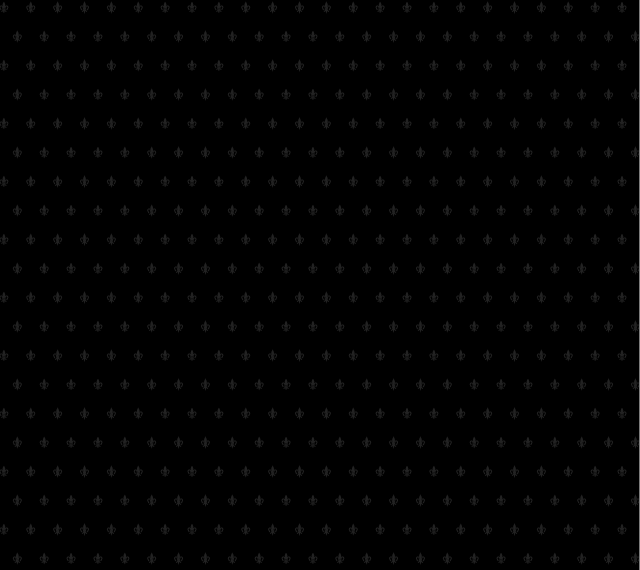
A Shadertoy shader for this pattern:

```glsl
// Staggered rows of tiny charcoal lily ornaments on a black ground.
// Each cell holds one mirrored motif made of a lens-shaped centre petal,
// curled side petals, feet and a stem, all as distance functions.

const float DESIGN_WIDTH = 512.0;             // layout units across the canvas
const vec2  PITCH        = vec2(21.5, 23.2);  // column and row spacing
const vec2  FIRST_MOTIF  = vec2(3.1, 6.0);    // from the top left corner
const float HALF_HEIGHT  = 4.5;               // half the motif height
const float STROKE       = 0.09;              // half line width, motif units
const float EDGE_WIDTH   = 0.7;               // pale strip at the right edge
const vec3  GROUND       = vec3(0.0);
const vec3  INK          = vec3(0.135);
const vec3  EDGE_COLOUR  = vec3(0.55);
const float PI           = 3.14159;

float segment(vec2 p, vec2 a, vec2 b) {
    vec2 ab = b - a;
    return length(p - a - ab * clamp(dot(p - a, ab) / dot(ab, ab), 0.0, 1.0));
}

// Arc from the start angle counterclockwise to the left side of its circle.
float arc(vec2 p, float radius, float start) {
    float angle = clamp(atan(p.y, p.x), start, PI);
    return length(p - radius * vec2(cos(angle), sin(angle)));
}

// Upright lens with pointed ends.
float lens(vec2 p, float halfWidth, float halfHeight) {
    float offset = (halfHeight * halfHeight - halfWidth * halfWidth) / (2.0 * halfWidth);
    return length(vec2(abs(p.x) + offset, p.y)) - offset - halfWidth;
}

// Lily ornament spanning -1 to 1 vertically.
float lily(vec2 p) {
    p.x = abs(p.x);

    // Centre petal and stem
    float petal = lens(p - vec2(0.0, 0.34), 0.24, 0.68);
    float stem = lens(p - vec2(0.0, -0.55), 0.14, 0.46);

    // Side petal: rising inner edge, arch and drooping outer edge
    float side = arc(p - vec2(0.46, 0.03), 0.24, -0.2);
    side = min(side, segment(p, vec2(0.22, 0.03), vec2(0.12, -0.45)));
    side = min(side, segment(p, vec2(0.695, -0.02), vec2(0.54, -0.38)));

    // Band and foot
    float band = segment(p, vec2(0.0, -0.44), vec2(0.24, -0.44));
    float foot = segment(p, vec2(0.12, -0.5), vec2(0.36, -0.68));

    float strokes = min(side, min(band, foot)) - STROKE;
    return min(min(petal, stem), strokes);
}

float coverage(float dist, float pixel) {
    return clamp(0.5 - dist / pixel, 0.0, 1.0);
}

void mainImage(out vec4 fragColor, in vec2 fragCoord) {
    float pixel = DESIGN_WIDTH / iResolution.x;
    vec2 pos = vec2(fragCoord.x, iResolution.y - fragCoord.y) * pixel;

    // Every second row is shifted by half a column
    vec2 grid = (pos - FIRST_MOTIF) / PITCH;
    float row = floor(grid.y + 0.5);
    grid.x -= 0.5 * mod(row, 2.0);
    vec2 local = (fract(grid + 0.5) - 0.5) * PITCH;

    float motif = lily(vec2(local.x, -local.y) / HALF_HEIGHT) * HALF_HEIGHT;
    vec3 colour = mix(GROUND, INK, coverage(motif, pixel));

    // Thin pale strip along the right side
    float edge = DESIGN_WIDTH - EDGE_WIDTH - pos.x;
    colour = mix(colour, EDGE_COLOUR, coverage(edge, pixel));

    fragColor = vec4(colour, 1.0);
}
```
